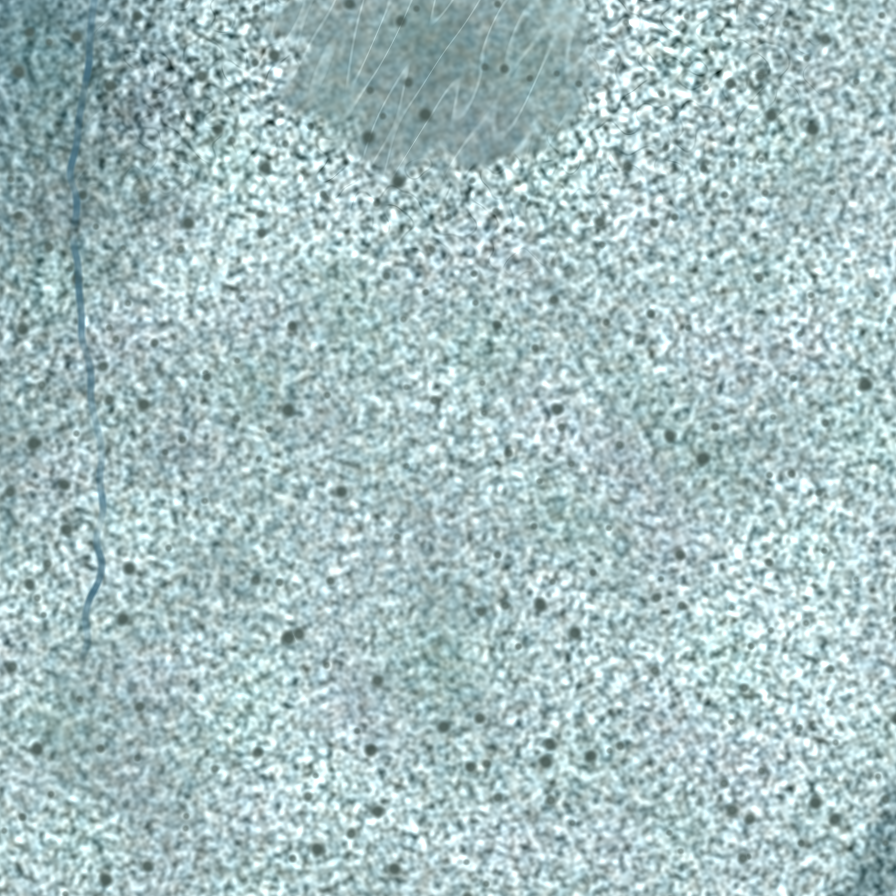
Reproduce this texture procedurally as a WebGL 2 fragment shader.

```glsl
#version 300 es
precision highp float;
// Pale blue-grey weathered stone: fine two-scale grain over slow stains,
// a smooth streaked patch ringed by rough crust, scattered dark pits,
// a long crack and shaded corners, all built from hashed gradient noise.
uniform vec2 u_resolution;
out vec4 fragColor;

const vec3 STONE = vec3(0.665, 0.765, 0.772);
const vec3 TONE_AXIS = vec3(1.0, 1.02, 1.04);
const vec3 PIT = vec3(0.27, 0.34, 0.32);
const vec3 DEEP_BLUE = vec3(0.24, 0.41, 0.49);

// Integer hash giving two values in 0..1
vec2 hash2(vec2 cell) {
  uvec2 q = uvec2(ivec2(cell) + 32768);
  q = q * 1664525u + 1013904223u;
  q.x += q.y * 1664525u;
  q.y += q.x * 1664525u;
  q ^= q >> 16u;
  q.x += q.y * 1664525u;
  q.y += q.x * 1664525u;
  q ^= q >> 16u;
  return vec2(q & 65535u) / 65535.0;
}

float cornerSlope(vec2 cell, vec2 f, vec2 corner) {
  return dot(hash2(cell + corner) * 2.0 - 1.0, f - corner);
}

float gradientNoise(vec2 p) {
  vec2 cell = floor(p), f = p - cell;
  vec2 w = f * f * f * (f * (f * 6.0 - 15.0) + 10.0);
  float low = mix(cornerSlope(cell, f, vec2(0, 0)), cornerSlope(cell, f, vec2(1, 0)), w.x);
  float high = mix(cornerSlope(cell, f, vec2(0, 1)), cornerSlope(cell, f, vec2(1, 1)), w.x);
  return mix(low, high, w.y);
}

vec2 turn(vec2 p, float angle) {
  float c = cos(angle), s = sin(angle);
  return vec2(c * p.x - s * p.y, s * p.x + c * p.y);
}

float stains(vec2 p) {
  return gradientNoise(p * 5.0) + 0.6 * gradientNoise(turn(p, 0.7) * 13.0 + 40.0)
       + 0.4 * gradientNoise(turn(p, 1.9) * 30.0 + 80.0);
}

float grain(vec2 p) {
  return 0.68 * gradientNoise(turn(p, 0.4) * 78.0 + 11.0)
       + 0.75 * gradientNoise(turn(p, 1.1) * 135.0 + 57.0);
}

// Soft pits, at most one in each cell of a jittered grid
float pits(vec2 p, float count, float share) {
  vec2 home = floor(p * count);
  float cover = 0.0;
  for (int j = -1; j <= 1; j++) {
    for (int i = -1; i <= 1; i++) {
      vec2 cell = home + vec2(i, j);
      vec2 traits = hash2(cell + 300.0);
      vec2 offset = p - (cell + hash2(cell + 700.0)) / count;
      float radius = mix(0.004, 0.0095, traits.y * traits.y);
      float spot = 1.0 - smoothstep(0.35, 1.25, length(offset) / radius);
      cover = max(cover, spot * step(traits.x, share) * mix(0.5, 0.9, traits.y));
    }
  }
  return cover;
}

float crack(vec2 p, float width) {
  float path = 0.098 + 0.015 * cos((p.y - 0.45) * 10.0) + 0.012 * gradientNoise(vec2(3.5, p.y * 22.0));
  float line = 1.0 - smoothstep(0.3 * width, width, abs(p.x - path));
  return line * smoothstep(0.22, 0.34, p.y) * (0.65 + gradientNoise(vec2(8.5, p.y * 30.0)));
}

void main() {
  vec2 p = gl_FragCoord.xy / u_resolution;
  float stain = stains(p);

  // Regions
  float ring = length((p - vec2(0.51, 0.96)) / vec2(0.19, 0.13)) + 0.7 * stain;
  float patchArea = 1.0 - smoothstep(0.7, 1.15, ring);
  float crust = smoothstep(0.8, 1.15, ring) * (1.0 - smoothstep(1.4, 2.4, ring));
  float leftShade = (1.0 - smoothstep(0.0, 0.3, p.x + 0.12 * stain)) * smoothstep(0.05, 0.9, p.y);
  float cornerSide = p.x - 0.925 - 0.5 * p.y + 0.03 * stain;
  float cornerShade = smoothstep(-0.01, 0.03, cornerSide);
  float brightSlope = smoothstep(0.75, 1.4, p.x + 0.5 * (1.0 - p.y));

  // Grain, with fibres bending round the patch
  float rough = 0.9 + 0.45 * crust + 0.2 * brightSlope + 0.5 * stain;
  rough = max(rough, 0.55) * mix(1.0, 0.4, patchArea);
  vec2 arm = p - vec2(0.51, 1.15);
  float fibres = gradientNoise(vec2(length(arm) * 95.0, atan(arm.x, -arm.y) * 22.0));
  float tone = rough * (0.62 * grain(p) + 0.14 * fibres);
  tone += 0.13 * stain + 0.035 * crust + 0.045 * brightSlope;

  // Dark seams in the crust, vertical streaks at left, pale streaks in the patch
  float seam = 1.0 - smoothstep(0.0, 0.09, abs(gradientNoise(p * 42.0 + 19.0)));
  tone -= 0.12 * seam * crust;
  tone += leftShade * (0.25 * gradientNoise(p * vec2(75.0, 18.0)) - 0.11);
  vec2 slanted = turn(p, 0.4);
  float streak = 1.0 - smoothstep(0.0, 0.07, abs(gradientNoise(slanted * vec2(38.0, 7.0))));
  tone += patchArea * (0.12 * streak - 0.11) - 0.17 * cornerShade;

  // Colour with slow green to blue drift and slight grain tint
  vec3 colour = STONE + tone * TONE_AXIS;
  float drift = gradientNoise(p * 9.0 + 120.0);
  float tint = gradientNoise(p * 60.0 + 210.0);
  colour += vec3(-0.035, 0.01, -0.02) * drift + vec3(0.06, 0.0, -0.04) * tint;
  float blueCorner = leftShade * smoothstep(0.6, 1.1, p.y + 0.3 * stain);
  colour = mix(colour, DEEP_BLUE, 0.4 * blueCorner + 0.2 * cornerShade);
  colour = mix(colour, PIT, pits(p, 24.0, 0.38));
  colour = mix(colour, DEEP_BLUE, clamp(0.75 * crack(p, 0.006), 0.0, 1.0));
  fragColor = vec4(clamp(colour, 0.0, 1.0), 1.0);
}
```
